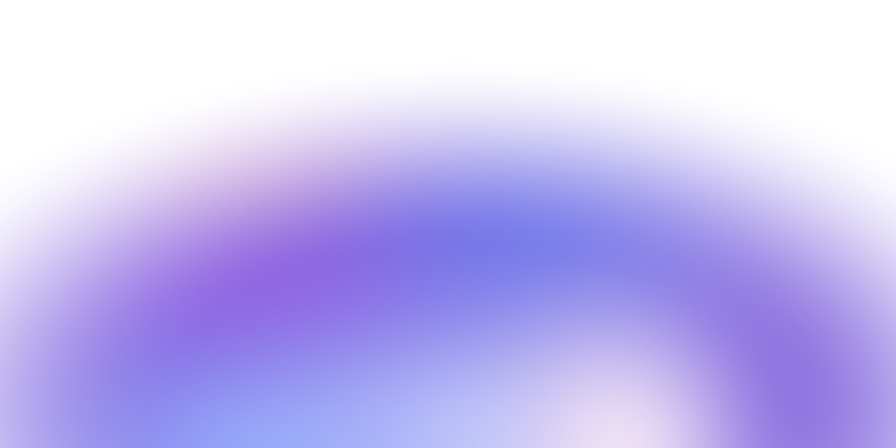
Give the GLSL for this background, as a WebGL 2 fragment shader.

```glsl
#version 300 es
precision highp float;
// A soft violet dome rising from the lower edge over a white ground.
// An elliptical falloff gives the dome its blurred rim; its body is a
// violet base tinted by a few overlapping gaussian glows.

uniform vec2 u_resolution;
out vec4 fragColor;

// A gaussian tint: position and spread in canvas heights.
struct Glow {
    vec2 centre;
    vec2 radius;
    vec3 colour;
};

const vec3 PAPER = vec3(1.0);
const vec3 VIOLET = vec3(0.52, 0.42, 0.88);

// Dome outline, and where its rim starts and ends as a share of the radius.
const vec2 DOME_CENTRE = vec2(1.03, 0.08);
const vec2 DOME_RADIUS = vec2(1.02, 0.57);
const float RIM_INNER = 0.62;
const float RIM_OUTER = 1.40;

// Upper band, from left to right.
const Glow PURPLE = Glow(vec2(0.66, 0.38), vec2(0.40, 0.20), vec3(0.57, 0.37, 0.88));
const Glow ROSE = Glow(vec2(0.55, 0.66), vec2(0.35, 0.16), vec3(0.65, 0.42, 0.79));
const Glow BLUE = Glow(vec2(1.20, 0.47), vec2(0.38, 0.30), vec3(0.43, 0.45, 0.91));
const Glow INDIGO = Glow(vec2(1.80, 0.18), vec2(0.25, 0.30), vec3(0.49, 0.38, 0.86));

// Light core along the lower edge.
const Glow SKY = Glow(vec2(0.62, -0.02), vec2(0.42, 0.22), vec3(0.57, 0.65, 0.98));
const Glow LAVENDER = Glow(vec2(1.04, 0.00), vec2(0.35, 0.26), vec3(0.70, 0.74, 0.98));
const Glow PEARL = Glow(vec2(1.38, -0.02), vec2(0.27, 0.31), vec3(0.93, 0.88, 0.96));

vec3 tint(vec3 base, Glow glow, vec2 p) {
    vec2 d = (p - glow.centre) / glow.radius;
    return mix(base, glow.colour, exp(-dot(d, d)));
}

float domeCoverage(vec2 p) {
    float r = length((p - DOME_CENTRE) / DOME_RADIUS);
    return 1.0 - smoothstep(RIM_INNER, RIM_OUTER, r);
}

void main() {
    // The canvas spans 2 by 1 units.
    vec2 p = gl_FragCoord.xy / u_resolution * vec2(2.0, 1.0);

    // Band colours first, then the light core on top of them.
    vec3 body = tint(VIOLET, PURPLE, p);
    body = tint(body, ROSE, p);
    body = tint(body, BLUE, p);
    body = tint(body, INDIGO, p);
    body = tint(body, SKY, p);
    body = tint(body, LAVENDER, p);
    body = tint(body, PEARL, p);

    fragColor = vec4(mix(PAPER, body, domeCoverage(p)), 1.0);
}
```
